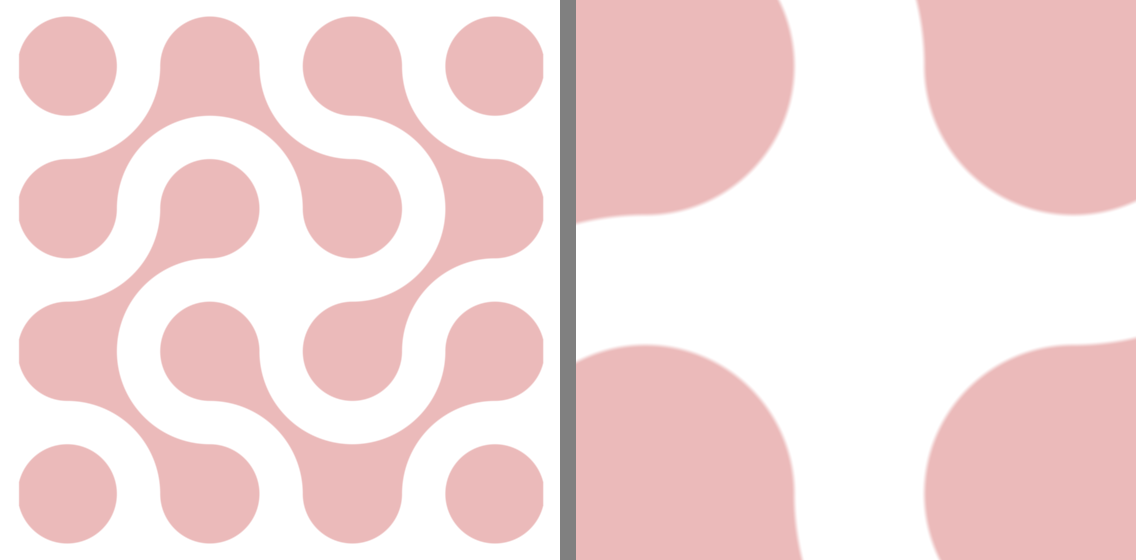
Left, the full canvas; right, a detail of the centre.
Give the GLSL for this pattern, as a WebGL 2 fragment shader.

```glsl
#version 300 es
precision highp float;
// One tile of a four by four grid of rose dots joined by diagonal bridges.
// Each cell between four dots carries one bridge, bounded by arcs around the
// two dots it passes between; a white margin lets the tile repeat seamlessly.

#define DOTS 4.0                        // dots across and down
#define PITCH 0.2546                    // spacing of dot centres
#define DOT_RADIUS 0.348                // in units of the pitch
#define CENTRE vec2(0.5020, 0.5000)     // middle of the dot grid
#define TRIM_HALF vec2(0.4680, 0.4705)  // half size of the trimmed motif
#define EDGE_SOFTNESS 0.0018            // half width of the edge blend
#define ROSE vec3(0.922, 0.729, 0.729)
#define PAPER vec3(1.0)

uniform vec2 u_resolution;
out vec4 fragColor;

// Distance to the nearest dot; dots sit on whole numbers.
float dotDistance(vec2 g) {
    vec2 nearest = clamp(floor(g + 0.5), 0.0, DOTS - 1.0);
    return length(g - nearest) - DOT_RADIUS;
}

// Bridge from lower left to upper right of a unit cell.
float bridgeDistance(vec2 f) {
    float sideDot = min(length(f - vec2(1.0, 0.0)), length(f - vec2(0.0, 1.0)));
    return (1.0 - DOT_RADIUS) - sideDot;
}

// Dots and bridges together, in units of the pitch.
float motifDistance(vec2 g) {
    float d = dotDistance(g);
    vec2 cell = floor(g);
    float cells = DOTS - 1.0;
    bool inside = all(greaterThanEqual(cell, vec2(0.0))) && all(lessThan(cell, vec2(cells)));

    // Steps from the middle cell in reading order: the motif is the same
    // after a half turn, with falling bridges far out and rising ones within.
    float steps = abs(cell.x + cells * cell.y - 0.5 * (cells * cells - 1.0));
    if (inside && steps > 0.5) {
        vec2 f = g - cell;
        if (steps > 2.5) f.x = 1.0 - f.x;
        d = min(d, bridgeDistance(f));
    }
    return d;
}

// Distance to the box that slightly flattens the outermost dots.
float trimDistance(vec2 p) {
    vec2 q = abs(p) - TRIM_HALF;
    return max(q.x, q.y);
}

void main() {
    vec2 p = fract(gl_FragCoord.xy / u_resolution) - CENTRE;
    vec2 grid = p / PITCH + 0.5 * (DOTS - 1.0);

    float d = max(motifDistance(grid) * PITCH, trimDistance(p));

    // Blend over a fixed share of the canvas, but never under a pixel.
    float soft = max(EDGE_SOFTNESS, 0.7 / min(u_resolution.x, u_resolution.y));
    fragColor = vec4(mix(ROSE, PAPER, smoothstep(-soft, soft, d)), 1.0);
}
```
